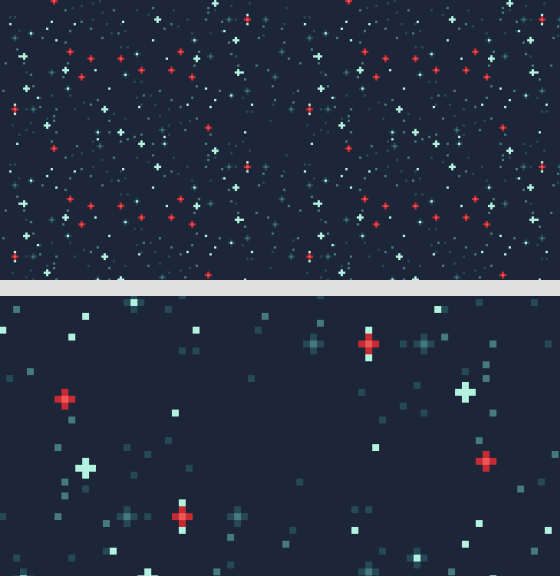
Top, the full canvas; bottom, a detail of the centre.
This pattern is drawn by a WebGL 1 fragment shader. Its source:

```glsl
precision highp float;
// Pixel-art night sky: small plus-shaped stars and single-cell dots on navy.
// A 128 x 64 cell tile repeats; its lower half is the upper half turned by
// 180 degrees. Bucket grids scatter the stars, each bucket holding at most one.

#define CELLS_ACROSS 243.3
#define TILE vec2(128.0, 64.0)
#define TURN_CENTRE vec2(57.0, 28.0)
#define STAR_BUCKET 8.0
#define DOT_BUCKET 4.0
#define NAVY vec3(0.112, 0.150, 0.220)
#define DIM vec3(0.150, 0.285, 0.345)
#define TEAL vec3(0.270, 0.480, 0.495)
#define MINT vec3(0.700, 0.950, 0.870)
#define RED vec3(0.780, 0.165, 0.195)
#define RED_CORE vec3(0.930, 0.340, 0.340)
#define BLUE vec3(0.060, 0.290, 0.430)

uniform vec2 u_resolution;

// Two random values per bucket, without sine
vec2 hash2(vec2 p) {
  vec3 q = fract(p.xyx * vec3(0.1031, 0.1030, 0.0973));
  q += dot(q, q.yzx + 33.33);
  return fract((q.xx + q.yz) * q.zy);
}

// Shuffled rank 0..63 of a star bucket; every rank occurs exactly once
float bucketRank(vec2 bucket) {
  float id = bucket.x + 16.0 * bucket.y;
  return mod(id * (10.0 * id + 13.0) + 7.0, 64.0);
}

// Single-cell dot, or plain sky
vec3 dotColour(vec2 p) {
  vec2 bucket = floor(p / DOT_BUCKET);
  vec2 spot = floor(DOT_BUCKET * hash2(bucket + 71.0));
  vec2 local = p - bucket * DOT_BUCKET;
  if (distance(spot, local) > 0.5) return NAVY;
  float kind = hash2(bucket + 19.0).x;
  if (kind < 0.05) return MINT;
  if (kind < 0.18) return TEAL;
  if (kind < 0.32) return DIM;
  if (kind < 0.327) return BLUE;
  return NAVY;
}

// Colour of one whole cell
vec3 cellColour(vec2 cell) {
  // Fold the tile onto its half by the half turn
  vec2 p = mod(cell - TURN_CENTRE, TILE);
  if (p.y >= 0.5 * TILE.y) p = TILE - 1.0 - p;

  vec2 bucket = floor(p / STAR_BUCKET);
  float rank = bucketRank(bucket);
  if (rank > 21.5) return dotColour(p);

  // The jitter keeps each star inside its bucket
  vec2 centre = vec2(1.0, 2.0) + floor(vec2(6.0, 4.0) * hash2(bucket + 5.0));
  vec2 d = abs(p - bucket * STAR_BUCKET - centre);
  float steps = d.x + d.y;
  bool core = steps < 0.5;

  if (steps < 1.5) {
    if (rank < 5.5) return MINT;
    if (rank < 11.5) return core ? RED_CORE : RED;
    if (rank < 17.5) return core ? TEAL : DIM;
    return core ? MINT : DIM;
  }
  // One red star carries bright tips above and below
  if (rank > 5.5 && rank < 6.5 && d.x < 0.5 && d.y < 2.5) return MINT;
  // Clear sky around each star
  return max(d.x, d.y) < 2.5 ? NAVY : dotColour(p);
}

void main() {
  vec2 pos = vec2(gl_FragCoord.x, u_resolution.y - gl_FragCoord.y);
  pos *= CELLS_ACROSS / u_resolution.x;

  // Blend the four cells under the pixel by the area each one covers
  float width = CELLS_ACROSS / u_resolution.x;
  vec2 base = floor(pos - 0.5 * width);
  vec2 next = clamp((pos + 0.5 * width - base - 1.0) / width, 0.0, 1.0);
  vec3 colour = vec3(0.0);
  for (int j = 0; j < 2; j++) {
    for (int i = 0; i < 2; i++) {
      vec2 corner = vec2(float(i), float(j));
      vec2 cover = mix(1.0 - next, next, corner);
      colour += cover.x * cover.y * cellColour(base + corner);
    }
  }
  gl_FragColor = vec4(colour, 1.0);
}
```
